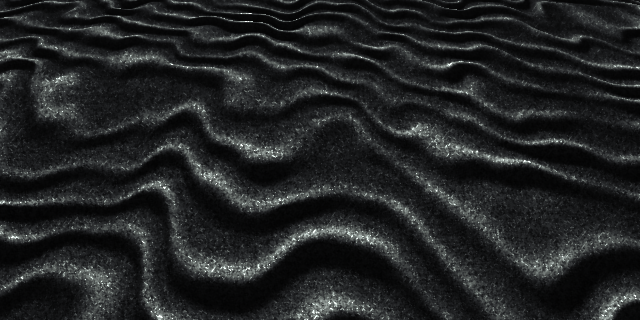
This texture is drawn by a Shadertoy shader. Its source:

```glsl
// Black sand ripples seen in perspective, lit by a low sun from behind.
// A skewed, noise-bent wave gives the height field; each view ray is marched
// to it, then shaded with sun, soft cast shadow, crest sheen and grain.

const float HORIZON = 1.5;           // horizon height, in canvas heights
const float RIPPLES = 7.0;           // ripples per unit of ground depth
const float SLANT = 1.9;             // how far the ripples run down to the right
const float SKEW = 0.45;             // steepness of the near faces
const float PEAK = 0.035;            // greatest ripple height
const float MEANDER = 1.8;           // strength of the broad bends
const float WOBBLE = 0.95;           // strength of the small bends
const float LUMPS = 0.1;             // share of small bumps in the height
const vec3 SUN = vec3(-0.35, 0.47, 0.94);
const float SUN_GAIN = 0.53;
const float WRAP = 0.15;             // light that creeps over the crests
const float AMBIENT = 0.031;
const float GRAIN_SCALE = 215.0;     // grains per canvas height
const float GLINT_GAIN = 2.6;
const vec3 SHADE_TINT = vec3(0.96, 1.0, 1.06);
const vec3 LIGHT_TINT = vec3(0.95, 1.01, 0.985);
const float TAU = 6.2831853;
const int VIEW_STEPS = 18;
const int SHADOW_STEPS = 14;

float hash(vec2 p) {
    return fract(sin(dot(p, vec2(127.1, 311.7))) * 43758.5453);
}

float noise(vec2 p) {
    vec2 i = floor(p), f = fract(p);
    f = f * f * f * (f * (f * 6.0 - 15.0) + 10.0);
    float low = mix(hash(i), hash(i + vec2(1, 0)), f.x);
    float high = mix(hash(i + vec2(0, 1)), hash(i + vec2(1, 1)), f.x);
    return mix(low, high, f.y);
}

// Ripple height at a ground point (x sideways, y into the distance)
float sandHeight(vec2 p) {
    float phase = p.y * RIPPLES + p.x * SLANT;
    phase += MEANDER * noise(p * vec2(3.0, 2.2) + 3.7);
    phase += WOBBLE * noise(p * vec2(7.2, 5.0) + 17.3);
    float a = phase * TAU;
    float wave = 0.5 - 0.5 * cos(a + SKEW * (1.0 - cos(a)));
    float swell = mix(0.2, 1.0, noise(p * vec2(5.0, 7.5) + 41.0));
    return PEAK * mix(wave * swell, noise(p * vec2(14.0, 18.0)), LUMPS);
}

// Moves along the view ray, from a camera at height 1, to the sand surface
vec2 findSand(vec2 ground) {
    float stride = PEAK / float(VIEW_STEPS);
    float s = 1.0 - PEAK, gap = 0.0, lastGap = stride;
    for (int i = 0; i <= VIEW_STEPS; i++) {
        gap = 1.0 - s - sandHeight(ground * s);
        if (gap < 0.0) break;
        lastGap = gap;
        s += stride;
    }
    float back = clamp(-gap / max(lastGap - gap, 1e-5), 0.0, 1.0);
    return ground * (s - stride * back);
}

vec3 sandNormal(vec2 p, float h) {
    const float e = 0.004;
    float dx = sandHeight(p + vec2(e, 0)) - h;
    float dz = sandHeight(p + vec2(0, e)) - h;
    return normalize(vec3(-dx, e, -dz));
}

// 1 in the sun, 0 behind a ridge
float sunlight(vec2 p, float h) {
    vec2 heading = normalize(SUN.xz);
    float rise = SUN.y / length(SUN.xz);
    float cover = -1.0;
    for (int i = 1; i <= SHADOW_STEPS; i++) {
        float d = 0.008 * float(i);
        cover = max(cover, sandHeight(p + heading * d) - h - d * rise);
    }
    return 1.0 - smoothstep(-0.004, 0.011, cover);
}

void mainImage(out vec4 fragColor, in vec2 fragCoord) {
    vec2 uv = fragCoord / iResolution.y;
    uv.x -= 0.5 * iResolution.x / iResolution.y;

    // Ground point under this ray
    float depth = 1.0 / (HORIZON - uv.y);
    vec2 p = findSand(vec2(uv.x * depth, depth));
    float h = sandHeight(p);
    vec3 n = sandNormal(p, h);

    // Sun, shadow and the sheen of the crests
    float facing = max((dot(n, normalize(SUN)) + WRAP) / (1.0 + WRAP), 0.0);
    float crest = smoothstep(0.1, 0.75, h / PEAK);
    float sun = SUN_GAIN * pow(facing, 1.5) * (0.35 + 0.95 * crest) * sunlight(p, h);
    sun *= mix(0.65, 1.3, noise(p * 2.2 + 8.0));
    sun *= 1.0 - 0.3 * smoothstep(0.2, 1.2, uv.x - uv.y * 0.6);
    float light = sun + AMBIENT * (0.6 + 0.8 * h / PEAK);

    // Sand grains: coarse and fine roughness, with sparse bright glints
    vec2 grain = mat2(0.8, 0.6, -0.6, 0.8) * uv * GRAIN_SCALE;
    float coarse = noise(grain * 0.45 + 31.0);
    float fine = noise(grain + 5.0);
    float glint = pow(noise(grain * 0.85 + 71.0), 7.0);
    float rough = 0.3 + 0.5 * coarse + 0.85 * fine;
    float nearness = mix(1.0, 0.55, smoothstep(0.8, 2.0, depth));
    light *= mix(1.0, rough, nearness);
    light += GLINT_GAIN * glint * sun * nearness;

    vec3 color = light * mix(SHADE_TINT, LIGHT_TINT, smoothstep(0.05, 0.4, light));
    fragColor = vec4(clamp(color, 0.0, 1.0), 1.0);
}
```
